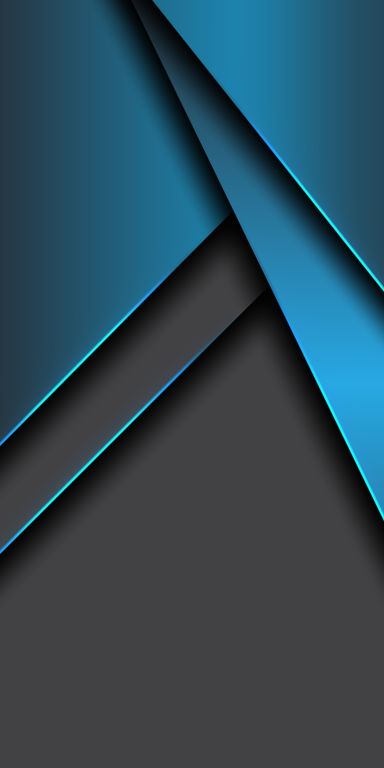
Reproduce this background procedurally as a WebGL 2 fragment shader.

```glsl
#version 300 es
precision highp float;
// Overlapping diagonal sheets in charcoal and blue with lit cyan edges.
// Each sheet is a half-plane: it darkens what lies below its edge with a
// soft shadow, then lays down its own gradient and a glowing rim.

#define SHADOW_REACH 0.108
#define SHADOW_CORE 0.016
#define RIM_WIDTH 0.007
#define HALO_WIDTH 0.016
#define HALO_GAIN 0.35

uniform vec2 u_resolution;
out vec4 fragColor;

const vec3 CHARCOAL = vec3(0.258, 0.256, 0.264);
const vec3 SLATE = vec3(0.150, 0.205, 0.245);
const vec3 OCEAN = vec3(0.115, 0.510, 0.675);
const vec3 AZURE = vec3(0.155, 0.660, 0.890);
const vec3 RIM_DIM = vec3(0.130, 0.370, 0.480);
const vec3 RIM_BLUE = vec3(0.130, 0.620, 0.980);
const vec3 RIM_CYAN = vec3(0.120, 0.980, 1.000);

// Signed distance to the line a-b, positive on its upper side
float edgeDistance(vec2 p, vec2 a, vec2 b) {
    vec2 along = normalize(b - a);
    return dot(p - a, vec2(-along.y, along.x));
}

// Rim brightness along the edge, peaking at centre
float rimLight(float x, float centre, float spread) {
    float t = (x - centre) / spread;
    return exp(-t * t);
}

// Shadow, fill and rim of one sheet over the colour below
vec3 laySheet(vec3 below, vec3 fill, float d, float light, float aa) {
    float shade = smoothstep(-SHADOW_CORE, SHADOW_REACH, -d);
    vec3 rim = mix(RIM_DIM, RIM_BLUE, smoothstep(0.08, 0.45, light));
    rim = mix(rim, RIM_CYAN, smoothstep(0.4, 0.85, light));
    float visible = smoothstep(0.0, 0.3, light);
    float inside = max(d, 0.0);
    float line = 1.0 - smoothstep(RIM_WIDTH * 0.5, RIM_WIDTH * 1.4, inside);
    float halo = HALO_GAIN * light * exp(-inside / HALO_WIDTH);
    vec3 sheet = mix(fill, RIM_BLUE, halo);
    sheet = mix(sheet, rim, line * visible);
    return mix(below * shade, sheet, smoothstep(-aa, aa, d));
}

void main() {
    // Canvas is one unit wide and two units high
    vec2 p = gl_FragCoord.xy / u_resolution * vec2(1.0, 2.0);
    float aa = 0.8 / u_resolution.x;

    // Horizontal gradient of the panels, vertical gradient of the band
    float rise = smoothstep(-0.15, 0.6, p.x) * 0.3 + 0.7 * p.x / 0.6;
    float fall = 1.0 - 0.75 * smoothstep(0.6, 1.03, p.x);
    vec3 panel = mix(SLATE, OCEAN, p.x < 0.6 ? clamp(rise, 0.0, 1.0) : fall);
    float bandLight = p.y > 1.0 ? 2.0 - p.y : 1.0 - 0.95 * (1.0 - p.y);
    vec3 band = mix(SLATE, AZURE, clamp(bandLight, 0.0, 1.0));

    // Sheets from the lowest to the topmost
    float strip = edgeDistance(p, vec2(0.0, 0.557), vec2(0.695, 1.250));
    float left = edgeDistance(p, vec2(0.0, 0.838), vec2(0.604, 1.448));
    float beam = edgeDistance(p, vec2(0.342, 2.0), vec2(1.0, 0.643));
    float right = edgeDistance(p, vec2(0.396, 2.0), vec2(1.0, 1.240));

    vec3 color = CHARCOAL;
    color = laySheet(color, CHARCOAL, strip, rimLight(p.x, 0.22, 0.24), aa);
    color = laySheet(color, panel, left, rimLight(p.x, 0.20, 0.20), aa);
    color = laySheet(color, band, beam, rimLight(p.x, 0.93, 0.18), aa);
    color = laySheet(color, panel, right, rimLight(p.x, 0.90, 0.22), aa);

    fragColor = vec4(color, 1.0);
}
```
